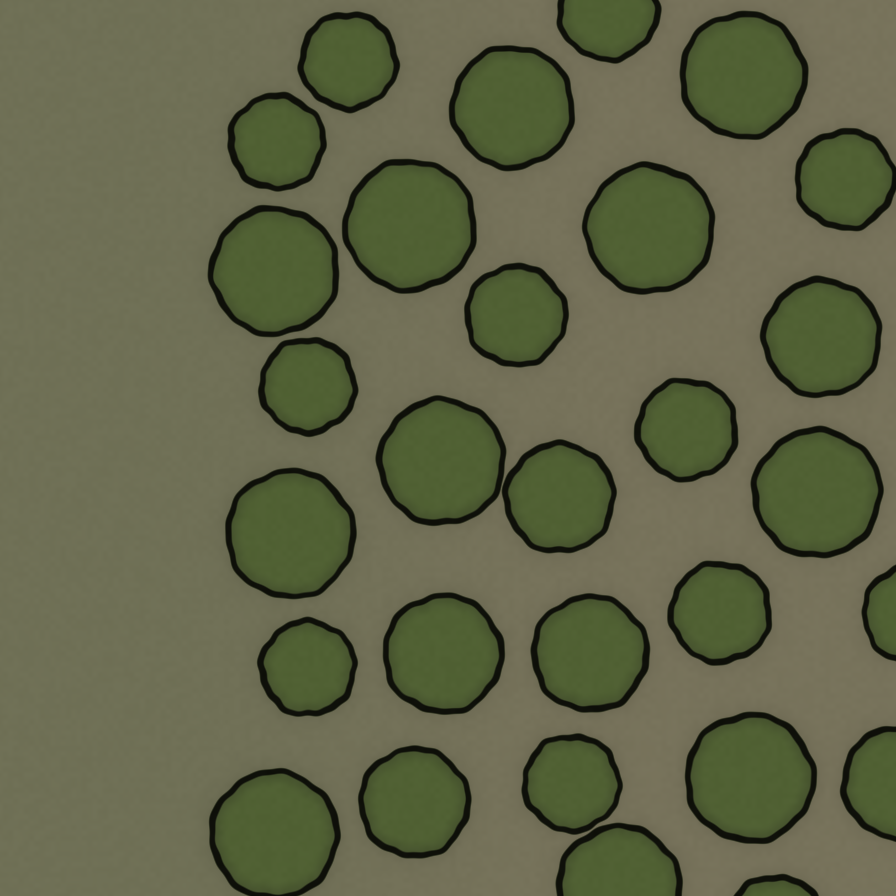
Write a Shadertoy shader that draws this pattern.

```glsl
#define ROWS 6
#define RIM_WIDTH 0.0066
#define RIM_WOBBLE 0.0011
#define GRAIN 0.012
#define GROUND_LEFT vec3(0.435, 0.438, 0.335)
#define GROUND_RIGHT vec3(0.468, 0.450, 0.357)
#define LEAF vec3(0.314, 0.378, 0.200)
#define LEAF_EDGE vec3(0.275, 0.325, 0.180)
#define INK vec3(0.055, 0.060, 0.035)

float hash(vec2 p) {
    return fract(sin(dot(p, vec2(127.1, 311.7))) * 43758.55);
}

float noise(vec2 p) {
    vec2 cell = floor(p), f = fract(p);
    f = f * f * (3.0 - 2.0 * f);
    float low = mix(hash(cell), hash(cell + vec2(1, 0)), f.x);
    float high = mix(hash(cell + vec2(0, 1)), hash(cell + vec2(1, 1)), f.x);
    return mix(low, high, f.y);
}

// Distance to a disc whose edge is slightly uneven
float unevenDisc(vec2 p, float radius, float seed) {
    float a = atan(p.y, p.x);
    float wobble = sin(5.0 * a + seed) + 0.7 * sin(9.0 * a + 2.3 * seed)
                 + 0.4 * sin(17.0 * a + 4.1 * seed);
    return length(p) - radius - RIM_WOBBLE * wobble;
}

// A swaying column of discs; each vec3 holds x, y and radius.
// wave holds the frequency and the row of the crest.
float discColumn(vec2 p, vec3 middle, vec3 pitch, vec3 bend, vec3 sway, vec2 wave) {
    float nearest = 1.0;
    for (int row = 0; row < ROWS; row++) {
        float k = float(row);
        float t = k - 2.5;
        vec3 disc = middle + t * pitch + t * t * bend
                  + sway * cos(wave.x * (k - wave.y));
        float seed = 6.28 * hash(disc.xy);
        nearest = min(nearest, unevenDisc(p - disc.xy, disc.z, seed));
    }
    return nearest;
}

// Five columns, left to right
float discField(vec2 p) {
    float d = discColumn(p, vec3(0.335, 0.512, 0.064), vec3(0.0043, 0.152, 0.0),
        vec3(-0.0044, 0.0053, 0.0), vec3(-0.012, 0.0065, 0.009), vec2(3.1416, 1.0));
    d = min(d, discColumn(p, vec3(0.498, 0.609, 0.0732), vec3(0.0016, 0.2147, -0.004),
        vec3(-0.0168, -0.003, -0.004), vec3(0.0, 0.0286, -0.0046), vec2(2.1, 2.5)));
    d = min(d, discColumn(p, vec3(0.636, 0.646, 0.0625), vec3(0.0233, 0.174, 0.0),
        vec3(-0.0047, -0.0146, 0.0), vec3(0.026, 0.0, 0.008), vec2(2.6, 5.0)));
    d = min(d, discColumn(p, vec3(0.786, 0.584, 0.063), vec3(0.0374, 0.2043, 0.0),
        vec3(-0.0022, -0.0099, 0.0), vec3(0.0, 0.0, 0.0104), vec2(2.1, 1.0)));
    return min(d, discColumn(p, vec3(0.940, 0.453, 0.0658), vec3(0.0273, 0.1608, 0.0),
        vec3(-0.0017, 0.0033, 0.0), vec3(-0.050, 0.0195, 0.009), vec2(2.0, 2.7)));
}

void mainImage(out vec4 fragColor, in vec2 fragCoord) {
    vec2 uv = fragCoord / iResolution.xy;
    vec2 p = vec2(uv.x, 1.0 - uv.y); // rows run downwards
    float soft = max(1.0 / iResolution.y, 0.0012);
    float d = discField(p);

    // Ground, with a faint shade around each disc
    vec3 color = mix(GROUND_LEFT, GROUND_RIGHT, smoothstep(0.1, 0.75, uv.x));
    color *= 1.0 - 0.07 * exp(-max(d, 0.0) * 110.0);

    // Fill, darker towards the rim
    vec3 fill = mix(LEAF, LEAF_EDGE, smoothstep(-0.022, -0.004, d));
    color = mix(color, fill, smoothstep(soft, -soft, d));

    // Rim of varying thickness
    float thickness = RIM_WIDTH * (0.8 + 0.4 * noise(p * 45.0));
    float rim = abs(d + 0.5 * thickness) - 0.5 * thickness;
    color = mix(color, INK, smoothstep(soft, -soft, rim));

    color += GRAIN * (noise(p * 170.0) - 0.5);
    fragColor = vec4(color, 1.0);
}
```
